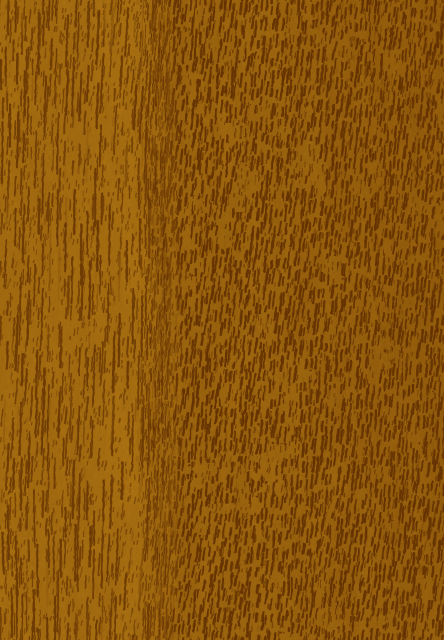
This texture is drawn by a WebGL 2 fragment shader. Its source:

```glsl
#version 300 es
precision highp float;

uniform vec2 u_resolution;
out vec4 fragColor;

#define LIGHT_WOOD vec3(0.65, 0.43, 0.065)
#define DARK_WOOD vec3(0.375, 0.18, 0.0)
#define SEAM_POSITION 0.36
#define PORE_CELL vec2(0.0077, 0.0265)
#define STREAK_CELL vec2(0.0115, 0.105)
#define FLECK_CELL vec2(0.0062, 0.0095)
#define PORE_RADIUS 0.0018
#define PORE_LEAN 0.12
#define STREAK_LEAN 0.025
#define EDGE_SOFTNESS 0.0011
#define RAGGEDNESS 0.0016

vec3 hash3(vec2 p) {
    vec3 q = fract(p.xyx * vec3(0.1031, 0.1030, 0.0973));
    q += dot(q, q.yxz + 33.33);
    return fract((q.xxy + q.yzz) * q.zyx);
}

float valueNoise(vec2 p) {
    vec2 cell = floor(p);
    vec2 f = fract(p);
    f = f * f * (3.0 - 2.0 * f);
    float bottom = mix(hash3(cell).x, hash3(cell + vec2(1, 0)).x, f.x);
    float top = mix(hash3(cell + vec2(0, 1)).x, hash3(cell + vec2(1, 1)).x, f.x);
    return mix(bottom, top, f.y);
}

// Coverage of scattered round-ended strokes, one per staggered cell
float strokes(vec2 p, vec2 cell, float radius, float lean, float density, float seed) {
    float soft = max(EDGE_SOFTNESS, 0.7 / u_resolution.y);
    float cover = 0.0;
    for (int i = -1; i <= 1; i++) {
        float column = floor(p.x / cell.x) + float(i);
        float stagger = hash3(vec2(column, seed)).x;
        for (int j = -1; j <= 1; j++) {
            float row = floor(p.y / cell.y + stagger) + float(j);
            vec3 r = hash3(vec2(column, row) + seed);
            vec2 jitter = (r.xy - 0.5) * vec2(0.8, 0.5);
            vec2 d = p - (vec2(column, row - stagger) + 0.5 + jitter) * cell;
            d.x -= lean * mix(0.5, 1.4, r.y) * d.y;
            d.y = max(abs(d.y) - cell.y * mix(0.18, 0.46, r.z), 0.0);
            float size = radius * mix(0.75, 1.2, r.x);
            float presence = smoothstep(-0.08, 0.08, density - fract(r.z * 17.0));
            cover = max(cover, presence * (1.0 - smoothstep(-soft, soft, length(d) - size)));
        }
    }
    return cover;
}

void main() {
    vec2 p = gl_FragCoord.xy / u_resolution.y;
    float across = gl_FragCoord.x / u_resolution.x;

    // Zones: straight streaks, a fine seam, then short pores
    float wander = 0.05 * (valueNoise(p * vec2(25.0, 6.0)) - 0.5);
    float poreZone = smoothstep(-0.03, 0.04, across + wander - SEAM_POSITION);
    float seam = 1.0 - smoothstep(0.015, 0.05, abs(across + 0.3 * wander - SEAM_POSITION + 0.01));
    float paleBand = 1.0 - smoothstep(0.01, 0.06, abs(across + wander - 0.28));

    // Gentle drift of the grain and ragged stroke edges
    vec2 grain = p;
    grain.x += 0.010 * valueNoise(p * vec2(9.0, 4.0));
    grain.x += RAGGEDNESS * (valueNoise(p * vec2(180.0, 210.0)) - 0.5);
    grain.y += 0.005 * valueNoise(p * vec2(130.0, 40.0));
    float ragged = mix(0.75, 1.25, valueNoise(p * vec2(260.0, 190.0) + 31.0));

    // Pale islands and denser clusters
    float patches = valueNoise(p * vec2(48.0, 34.0) + 7.0);
    float islands = smoothstep(0.10, 0.34, patches);
    float bands = valueNoise(p * vec2(30.0, 2.5) + 19.0);

    // Short leaning pores
    float pores = strokes(grain, PORE_CELL, PORE_RADIUS * ragged, PORE_LEAN,
                          mix(0.15, 1.05, islands), 11.0);

    // Long streaks with shorter ones between them
    float streakDensity = mix(0.62, 1.1, bands) - 0.35 * paleBand;
    float streaks = strokes(grain, STREAK_CELL, PORE_RADIUS * 0.9 * ragged,
                            STREAK_LEAN, streakDensity, 53.0);
    float shortStreaks = strokes(grain, STREAK_CELL * vec2(0.9, 0.4), PORE_RADIUS * 0.75 * ragged,
                                 STREAK_LEAN * 2.0, streakDensity - 0.32, 97.0);
    streaks = max(streaks, 0.9 * shortStreaks);

    // Fine broken lines along the seam and flecks everywhere
    float seamLines = seam * strokes(grain, vec2(0.0065, 0.04), PORE_RADIUS * 0.62 * ragged,
                                     0.01, 0.75, 139.0);
    float fleckDensity = mix(0.30, 0.42, poreZone) + 0.25 * seam + 0.15 * (bands - 0.5);
    float flecks = strokes(grain, FLECK_CELL, PORE_RADIUS * 0.6 * ragged,
                           PORE_LEAN, fleckDensity, 173.0);

    float dark = max(mix(streaks, pores, poreZone), max(seamLines, 0.75 * flecks));

    // Ground tone: brighter on the left, shaded toward the upper right
    float ground = mix(0.95, 0.83, poreZone) + 0.03 * paleBand;
    ground -= 0.13 * smoothstep(0.5, 1.0, across) * mix(0.5, 1.0, p.y);
    ground += 0.09 * (valueNoise(p * vec2(60.0, 12.0)) - 0.5);
    ground += 0.07 * (valueNoise(p * vec2(300.0, 160.0)) - 0.5);
    float depth = mix(0.17, 0.06, poreZone) + 0.08 * valueNoise(p * 90.0);

    float tone = mix(ground, depth, dark);
    fragColor = vec4(mix(DARK_WOOD, LIGHT_WOOD, tone), 1.0);
}
```
